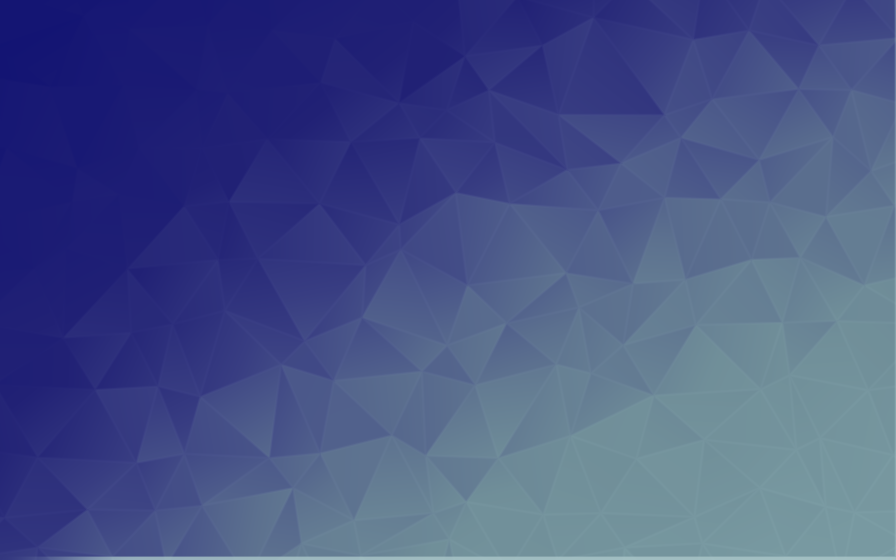
A Shadertoy shader for this background:

```glsl
// Low-poly mesh of softly shaded triangles, from deep indigo (top left) to grey teal (bottom right).

const vec3 MIDNIGHT = vec3(0.07, 0.075, 0.45);
const vec3 INDIGO   = vec3(0.13, 0.13, 0.46);
const vec3 VIOLET   = vec3(0.22, 0.24, 0.51);
const vec3 SLATE    = vec3(0.29, 0.34, 0.54);
const vec3 STEEL    = vec3(0.36, 0.44, 0.56);
const vec3 TEAL     = vec3(0.44, 0.56, 0.60);
const vec3 MIST     = vec3(0.47, 0.60, 0.63);
const vec3 RIM      = vec3(0.67, 0.78, 0.79);

const vec2  CELL        = vec2(0.118, 0.104); // mesh spacing, in canvas heights
const float JITTER      = 0.36;               // vertex scatter, in cells
const float CONTRAST    = 1.18;               // steepness of the broad gradient
const float FLATNESS    = 0.35;               // how far a facet takes its centre tone
const float FACET_SHIFT = 0.065;              // tone change from facet to facet
const float FACET_SLOPE = 0.38;               // tone slope inside a facet
const float EDGE_WIDTH  = 0.004;
const float EDGE_LIGHT  = 0.014;
const float EDGE_SOFT   = 0.004;              // blend width between facets
const float RIM_BOTTOM  = 0.006;
const float RIM_RIGHT   = 0.002;

float hash(vec2 p) {
    return fract(sin(dot(p, vec2(127.1, 311.7))) * 43758.5453);
}

float ramp(float a, float b, float x) {
    return clamp((x - a) / (b - a), 0.0, 1.0);
}

// Position along the palette at a point given in canvas heights
float toneAt(vec2 p) {
    float x = p.x * iResolution.y / iResolution.x;
    float drop = 1.0 - p.y;
    float tone = 0.45 * x + 0.40 * drop + 0.10 * x * drop + 0.25 * x * (1.0 - x);
    return 0.5 + CONTRAST * (tone - 0.5);
}

vec3 palette(float t) {
    vec3 c = mix(MIDNIGHT, INDIGO, ramp(-0.08, 0.26, t));
    c = mix(c, VIOLET, ramp(0.26, 0.42, t));
    c = mix(c, SLATE, ramp(0.42, 0.52, t));
    c = mix(c, STEEL, ramp(0.52, 0.62, t));
    c = mix(c, TEAL, ramp(0.62, 0.78, t));
    return mix(c, MIST, ramp(0.78, 0.98, t));
}

// Scattered vertex of a staggered grid
vec2 vertexAt(vec2 id) {
    vec2 scatter = vec2(hash(id), hash(id + 37.3)) * 2.0 - 1.0;
    float stagger = mod(id.y, 2.0) * 0.5 - 0.25;
    return (id + vec2(stagger, 0.0) + JITTER * scatter) * CELL;
}

// Distance to the line a-b, positive on its left side
float sideDistance(vec2 p, vec2 a, vec2 b) {
    vec2 e = b - a, q = p - a;
    return (e.x * q.y - e.y * q.x) / length(e);
}

// Adds one facet: colour times coverage in rgb, coverage in a
void addFacet(inout vec4 sum, vec2 p, vec2 a, vec2 b, vec2 c) {
    float inside = min(sideDistance(p, a, b), min(sideDistance(p, b, c), sideDistance(p, c, a)));
    float coverage = clamp(0.5 + inside / max(EDGE_SOFT, 1.0 / iResolution.y), 0.0, 1.0);
    if (coverage <= 0.0) return;

    vec2 centre = (a + b + c) / 3.0;
    float angle = 6.2832 * hash(centre * 19.0);
    vec2 slope = FACET_SLOPE * vec2(cos(angle), sin(angle));

    float tone = mix(toneAt(p), toneAt(centre), FLATNESS);
    tone += FACET_SHIFT * (hash(centre * 53.0) - 0.5) + dot(slope, p - centre);

    float edge = 1.0 - smoothstep(0.0, EDGE_WIDTH, inside);
    vec3 color = palette(tone) + EDGE_LIGHT * edge * smoothstep(0.15, 0.45, tone);
    sum += vec4(color, 1.0) * coverage;
}

void mainImage(out vec4 fragColor, in vec2 fragCoord) {
    vec2 p = fragCoord / iResolution.y;
    vec2 home = floor(p / CELL);
    vec4 sum = vec4(0.0);

    // Split each nearby quad along its shorter diagonal
    for (int j = -1; j <= 1; j++) {
        for (int i = -1; i <= 1; i++) {
            vec2 id = home + vec2(i, j);
            vec2 bl = vertexAt(id);
            vec2 br = vertexAt(id + vec2(1.0, 0.0));
            vec2 tr = vertexAt(id + vec2(1.0, 1.0));
            vec2 tl = vertexAt(id + vec2(0.0, 1.0));
            if (distance(bl, tr) < distance(br, tl)) {
                addFacet(sum, p, bl, br, tr);
                addFacet(sum, p, bl, tr, tl);
            } else {
                addFacet(sum, p, bl, br, tl);
                addFacet(sum, p, br, tr, tl);
            }
        }
    }
    vec3 color = sum.a > 0.0 ? sum.rgb / sum.a : palette(toneAt(p));

    // Pale rim on the bottom and right borders
    float pixel = 1.0 / iResolution.y;
    float right = iResolution.x * pixel - p.x;
    float bottomRim = 1.0 - smoothstep(RIM_BOTTOM - pixel, RIM_BOTTOM + pixel, p.y);
    float rightRim = 1.0 - smoothstep(RIM_RIGHT - pixel, RIM_RIGHT + pixel, right);
    bottomRim *= smoothstep(0.0, 0.25, p.x);
    color = mix(color, RIM, max(0.8 * bottomRim, 0.4 * rightRim));

    fragColor = vec4(color, 1.0);
}
```
